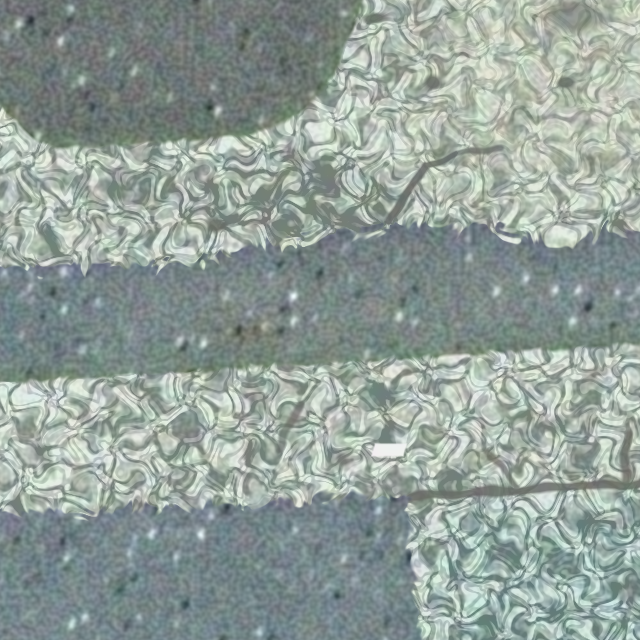
A three.js fragment shader for this texture:

```glsl
// Weathered pale paint on grey asphalt: a rounded dark patch, a slanted dark
// band and a dark lower slab. Smooth distance shapes give the layout; warped
// gradient noise gives paint crevices, and jittered cells give the grit.
#define PAINT_LIGHT vec3(0.87, 0.91, 0.87)
#define PAINT_DEEP vec3(0.45, 0.50, 0.47)
#define TAR_GREY vec3(0.425, 0.46, 0.455)
#define TAR_BLUE vec3(0.46, 0.525, 0.54)
#define MOSS vec3(0.44, 0.52, 0.42)
#define SHADE vec3(0.42, 0.45, 0.51)
#define CREVICE_FREQ 33.0
#define GRIT_FREQ 52.0
#define ROUGHNESS 0.011
#define EDGE 0.004

varying vec2 vUv;

float hash(vec2 p) {
  return fract(sin(dot(p, vec2(127.1, 311.7))) * 43758.55);
}

vec2 gradient(vec2 p) {
  float a = 6.2832 * hash(p);
  return vec2(cos(a), sin(a));
}

// Gradient noise, about -0.7 to 0.7
float noise(vec2 p) {
  vec2 i = floor(p), f = fract(p), e = vec2(1.0, 0.0);
  vec2 u = f * f * f * (f * (f * 6.0 - 15.0) + 10.0);
  float a = dot(gradient(i), f);
  float b = dot(gradient(i + e.xy), f - e.xy);
  float c = dot(gradient(i + e.yx), f - e.yx);
  float d = dot(gradient(i + e.xx), f - e.xx);
  return mix(mix(a, b, u.x), mix(c, d, u.x), u.y);
}

float smoothMax(float a, float b, float k) {
  float h = max(k - abs(a - b), 0.0) / k;
  return max(a, b) + h * h * k * 0.25;
}

float segment(vec2 p, vec2 a, vec2 b) {
  vec2 q = p - a, d = b - a;
  return length(q - d * clamp(dot(q, d) / dot(d, d), 0.0, 1.0));
}

float line(float d, float w) { return 1.0 - smoothstep(w * 0.3, w, d); }

float spot(vec2 p, vec2 c, vec2 r) {
  return 1.0 - smoothstep(0.4, 1.2, length((p - c) / r));
}

// Slanted grains: positive values are light, negative are dark
float grit(vec2 p) {
  vec2 q = mat2(0.85, 0.35, -0.35, 0.85) * p * GRIT_FREQ;
  vec2 cell = floor(q);
  float sum = 0.0;
  for (int j = -1; j <= 1; j++)
    for (int i = -1; i <= 1; i++) {
      vec2 c = cell + vec2(float(i), float(j));
      float size = hash(c + 7.3);
      vec2 d = q - c - vec2(hash(c), hash(c + 31.7));
      float grain = exp(-dot(d * d, vec2(16.0, 7.0)) / (0.25 + size));
      sum += grain * smoothstep(0.5, 1.0, size) * (hash(c + 53.1) - 0.4);
    }
  return sum;
}

void main() {
  vec2 p = vUv;

  // Crevices follow the zero lines of warped noise
  vec2 warp = vec2(noise(p * 24.0), noise(p * 24.0 + 19.0));
  vec2 q = p * CREVICE_FREQ + warp * 1.1;
  float coarse = noise(q), fine = noise(q * 1.9 + 8.0), dust = noise(p * 125.0);
  float broad = noise(p * 7.0 + 3.0);
  float ragged = (coarse + fine) * ROUGHNESS;

  // Layout: negative distance lies on the asphalt
  float patchBase = 0.760 + 0.07 * p.x - p.y;
  float patchD = smoothMax(patchBase, p.x - 0.555 - 0.36 * (p.y - 0.97), 0.13);
  patchD = smoothMax(patchD, 0.835 - 0.95 * p.x - p.y, 0.03) + ragged * 0.4;
  float bandTop = mix(0.582, 0.648, smoothstep(0.18, 0.66, p.x))
                - 0.026 * exp(-pow((p.x - 0.87) / 0.09, 2.0));
  float bandBase = 0.402 + 0.061 * p.x;
  float bandD = max(p.y - bandTop + ragged * 2.0, bandBase - p.y + ragged * 0.5);
  float slabTop = 0.196 + 0.045 * p.x;
  float slabSide = 0.639 + 0.6 * pow(max(0.2 - p.y, 0.0), 2.0);
  float slabD = max(p.y - slabTop + ragged * 1.6, p.x - slabSide + ragged);
  float paint = smoothstep(-EDGE, EDGE, min(patchD, min(bandD, slabD)));

  // Paint: worn in the middle, calmer and warmer at upper right
  float worn = spot(p, vec2(0.46, 0.68), vec2(0.22, 0.09));
  float calm = smoothstep(0.5, 0.8, p.x) * smoothstep(0.6, 0.8, p.y);
  float cool = smoothstep(0.6, 0.75, p.x) * (1.0 - smoothstep(0.16, 0.25, p.y));
  float crevice = 0.65 * line(abs(coarse), 0.23) + 0.42 * line(abs(fine), 0.26);
  crevice *= 0.84 - 0.28 * calm + 0.2 * worn + 0.1 * cool;
  float wear = crevice + 0.17 * worn + 0.12 * broad - 0.25 * dust;
  wear += 0.5 * smoothstep(0.26, 0.5, noise(p * 19.0 + 41.0)) * (1.0 - 0.4 * calm);
  vec3 paintColor = mix(PAINT_LIGHT, PAINT_DEEP, clamp(wear, -0.06, 1.0));
  paintColor += calm * vec3(-0.015, -0.025, -0.045) + cool * vec3(-0.06, -0.015, 0.0);

  // Cracks, pits and one bright chip
  vec2 c = p + warp * 0.008;
  float crack = line(segment(c, vec2(0.605, 0.655), vec2(0.665, 0.74)), 0.009);
  crack = max(crack, line(segment(c, vec2(0.665, 0.74), vec2(0.71, 0.759)), 0.007));
  crack = max(crack, 0.7 * line(segment(c, vec2(0.71, 0.759), vec2(0.78, 0.767)), 0.007));
  crack = max(crack, line(segment(c, vec2(0.64, 0.226), vec2(1.0, 0.244)), 0.010));
  crack = max(crack, 0.7 * line(segment(c, vec2(0.76, 0.295), vec2(0.81, 0.24)), 0.008));
  crack = max(crack, 0.8 * line(segment(c, vec2(0.975, 0.25), vec2(0.98, 0.32)), 0.010));
  crack = max(crack, 0.7 * line(segment(c, vec2(0.435, 0.30), vec2(0.47, 0.37)), 0.008));
  float pits = spot(c, vec2(0.885, 0.87), vec2(0.018, 0.012))
             + spot(c, vec2(0.678, 0.873), vec2(0.016, 0.011))
             + spot(c, vec2(0.585, 0.973), vec2(0.022, 0.011))
             + spot(c, vec2(0.34, 0.648), vec2(0.022, 0.014))
             + 0.6 * spot(c, vec2(0.90, 0.975), vec2(0.055, 0.03));
  paintColor = mix(paintColor, vec3(0.40, 0.42, 0.40), clamp(max(crack, pits), 0.0, 0.85));
  vec2 chip = abs(p - vec2(0.608 + 0.3 * (p.y - 0.297), 0.297)) - vec2(0.025, 0.010);
  paintColor = mix(paintColor, vec3(0.94, 0.95, 0.94), line(max(chip.x, chip.y) + 0.004, 0.006));

  // Asphalt: blue below, mossy lower rims, shaded upper rims
  vec3 tar = mix(TAR_BLUE, TAR_GREY, smoothstep(0.55, 0.75, p.y));
  tar = mix(tar, vec3(0.49, 0.535, 0.52), 0.7 * spot(p, vec2(0.55, 0.53), vec2(0.45, 0.11)));
  tar = mix(tar, vec3(0.50, 0.50, 0.45), 0.5 * spot(p, vec2(0.39, 0.47), vec2(0.08, 0.045)));
  float lowerRim = p.y > 0.7 ? -patchD : abs(p.y - bandBase);
  float upperRim = min(abs(p.y - bandTop), abs(p.y - slabTop));
  tar = mix(tar, MOSS, 0.75 * exp(-max(lowerRim, 0.0) / 0.022));
  tar = mix(tar, SHADE, 0.6 * exp(-upperRim / 0.025));
  tar += 0.11 * dust + 0.07 * fine + 0.04 * broad + 0.7 * grit(p);

  // Faint colour mottling over both surfaces
  vec3 tint = vec3(noise(p * 30.0 + 5.0), noise(p * 30.0 + 65.0), noise(p * 30.0 + 95.0));
  vec3 color = mix(tar, paintColor, paint) + 0.05 * (tint - dot(tint, vec3(0.333)));
  gl_FragColor = vec4(clamp(color, 0.0, 1.0), 1.0);
}
```
